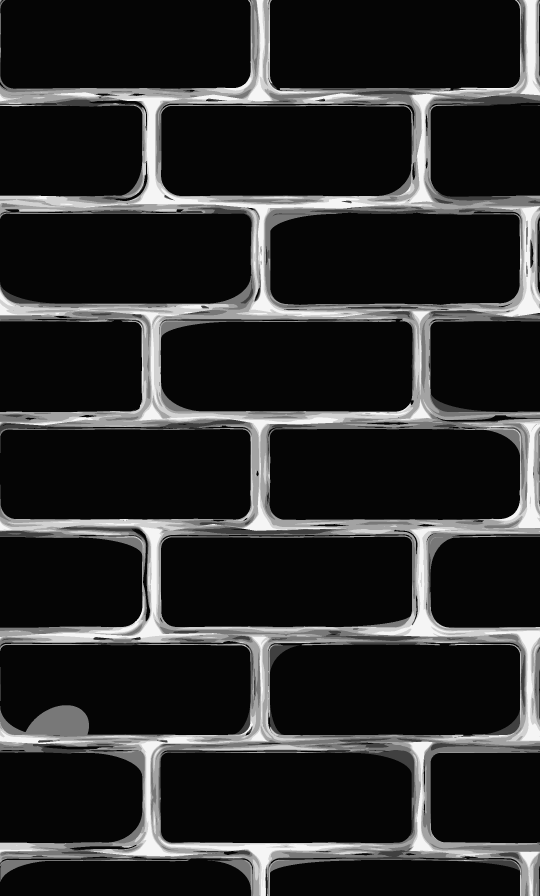
Write a Shadertoy shader that draws this pattern.

```glsl
// Black running-bond bricks with rounded corners and streaky, posterized chrome mortar.

// Lengths are fractions of the canvas height.
const vec2 PITCH = vec2(0.3008, 0.1203);      // brick plus joint
const vec2 JOINT_HALF = vec2(0.0106, 0.0100); // half the mortar width
const vec2 FIRST_JOINT = vec2(0.1693, 0.0495);
const float ROW_SHIFT = 0.1211;               // offset of every other row
const float RADIUS_TOP = 0.010;
const float RADIUS_BOTTOM = 0.018;
const float SEAM_WANDER = 0.006;
const float EDGE_WEAR = 0.0016;
const vec2 MOUND_BRICK = vec2(-1.0, 1.0);     // brick holding the grey mound
const vec2 MOUND_CENTER = vec2(-0.0775, -0.050);
const vec2 MOUND_SIZE = vec2(0.035, 0.033);
const int SAMPLES = 3;                        // per axis, for smooth edges

const float BLACK = 0.02;
const float CHARCOAL = 0.25;
const float GREY = 0.47;
const float SILVER = 0.64;
const float PALE = 0.82;
const float WHITE = 0.96;

float hash(vec2 p) {
    return fract(sin(dot(p, vec2(127.1, 311.7))) * 43758.5453);
}

// Bilinear value noise; the unsmoothed blend keeps shards sharp.
float noise(vec2 p) {
    vec2 i = floor(p), f = fract(p);
    return mix(mix(hash(i), hash(i + vec2(1, 0)), f.x),
               mix(hash(i + vec2(0, 1)), hash(i + vec2(1, 1)), f.x), f.y);
}

float roundedBox(vec2 p, vec2 halfSize, float radius) {
    vec2 q = abs(p) - halfSize + radius;
    return length(max(q, 0.0)) + min(max(q.x, q.y), 0.0) - radius;
}

float posterize(float s) {
    float tone = s < 0.10 ? BLACK : CHARCOAL;
    tone = s > 0.36 ? GREY : tone;
    tone = s > 0.55 ? SILVER : tone;
    tone = s > 0.73 ? PALE : tone;
    return s > 0.89 ? WHITE : tone;
}

// Shards that follow the brick outline, brightest where joints meet.
float mortarTone(vec2 p, vec2 halfSize, float d, float along, float seed) {
    float broad = noise(vec2(along * 14.0 + seed, d * 230.0 + along * 11.0));
    float fine = noise(vec2(along * 30.0 - seed, d * 420.0 - along * 17.0));
    float sliver = noise(vec2(along * 22.0 + seed * 2.0, d * 330.0 + along * 8.0));

    float stem = smoothstep(-0.004, 0.004, abs(p.x) - halfSize.x);
    float bed = p.y < 0.0 ? 0.68 : 0.52;
    float post = 0.45 + 0.5 * d / JOINT_HALF.x;
    float shade = mix(bed, post, stem);
    shade += 0.75 * (broad - 0.5) + 0.45 * (fine - 0.5);
    shade += 0.45 * smoothstep(0.009, 0.016, d);
    shade -= 0.7 * step(0.84, sliver) * (1.0 - smoothstep(0.008, 0.013, d));

    // Thin dark gap behind a grey hairline on the top edge.
    float topEdge = step(0.0, p.y) * (1.0 - stem);
    float gap = step(0.0012, d) * step(d, 0.0026) * step(0.45, broad);
    return posterize(shade - 0.6 * topEdge * gap);
}

// Curved grey slivers in some corners, commoner low on the wall.
float brickTone(vec2 p, vec2 halfSize, vec2 id, vec2 corner, float height) {
    float tone = BLACK;
    float shape = hash(corner + 5.3);
    vec2 size = vec2(mix(0.015, 0.10, shape), mix(0.045, 0.013, shape));
    vec2 t = 1.0 - (halfSize - abs(p)) / size;
    bool worn = hash(corner + 9.7) < mix(0.6, 0.15, height);
    if (worn && min(t.x, t.y) > 0.0 && length(t) > 1.0)
        tone = hash(corner + 2.9) < 0.55 ? CHARCOAL : GREY;

    vec2 m = p - MOUND_CENTER;
    m.x -= 0.35 * m.y;
    if (id == MOUND_BRICK && length(m / MOUND_SIZE) < 1.0) tone = GREY;
    return tone;
}

float wall(vec2 uv) {
    // Choose the brick across a wandering seam inside the mortar.
    vec2 wander = vec2(noise(uv * vec2(9.0, 23.0)), noise(uv * vec2(21.0, 9.0) + 40.0));
    vec2 w = uv + SEAM_WANDER * (2.0 * wander - 1.0);
    float row = floor((w.y - FIRST_JOINT.y) / PITCH.y);
    float startX = FIRST_JOINT.x + ROW_SHIFT * mod(row, 2.0);
    vec2 id = vec2(floor((w.x - startX) / PITCH.x), row);
    vec2 center = vec2(startX, FIRST_JOINT.y) + (id + 0.5) * PITCH;
    vec2 p = uv - center;
    vec2 halfSize = 0.5 * PITCH - JOINT_HALF;

    // Each corner has its own radius.
    vec2 corner = id * 2.0 + step(0.0, p);
    float radius = p.y > 0.0 ? RADIUS_TOP : RADIUS_BOTTOM;
    radius *= mix(0.7, 1.3, hash(corner));

    float seed = 50.0 * hash(id + 0.5);
    float along = abs(p.x) - abs(p.y) + 0.35 * (p.x + p.y);
    float d = roundedBox(p, halfSize, radius);
    d += EDGE_WEAR * (noise(vec2(along * 25.0, seed)) - 0.5);

    return d < 0.0 ? brickTone(p, halfSize, id, corner, center.y)
                   : mortarTone(p, halfSize, d, along, seed);
}

void mainImage(out vec4 fragColor, in vec2 fragCoord) {
    float sum = 0.0;
    for (int i = 0; i < SAMPLES * SAMPLES; i++) {
        vec2 offset = (vec2(i % SAMPLES, i / SAMPLES) + 0.5) / float(SAMPLES) - 0.5;
        sum += wall((fragCoord + offset) / iResolution.y);
    }
    fragColor = vec4(vec3(sum / float(SAMPLES * SAMPLES)), 1.0);
}
```
